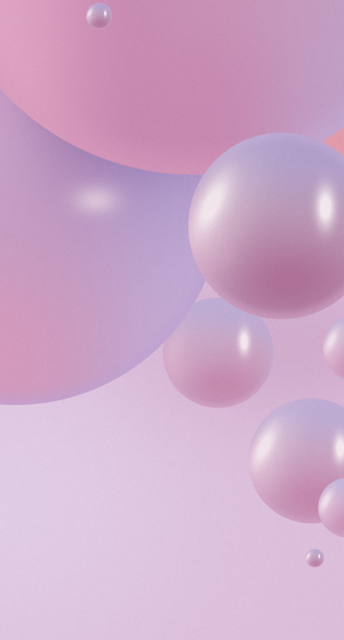
Write a Shadertoy shader that draws this background.

```glsl
// Pearly spheres floating over a soft lilac backdrop.
// Two huge matte spheres and a loop of glossy pearls are layered back to front,
// each shaded from its local disc coordinates with gaussian highlights.
#define SHADOW_DEPTH 0.125
#define SHADOW_REACH 0.085
#define RIM_STRENGTH 0.6
#define GLOSS_LEVEL 0.95
#define HALO_LEVEL 0.3
#define GRAIN 0.014

const vec3 LILAC = vec3(0.76, 0.67, 0.83);
const vec3 ROSE = vec3(0.84, 0.60, 0.73);
const vec3 MAUVE = vec3(0.78, 0.535, 0.69);
const vec3 PEARL_WHITE = vec3(0.96, 0.92, 0.94);

// Spheres: centre x, centre y, radius, in canvas heights
const vec3 UPPER = vec3(0.303, 1.135, 0.408);
const vec3 LEFT = vec3(0.0234, 0.6927, 0.3255);
const int PEARLS = 7;
const vec3 pearls[PEARLS] = vec3[PEARLS](
    vec3(0.341, 0.449, 0.0863), vec3(0.440, 0.647, 0.1458),
    vec3(0.556, 0.456, 0.0514), vec3(0.486, 0.280, 0.0977),
    vec3(0.544, 0.207, 0.0469), vec3(0.492, 0.128, 0.0143),
    vec3(0.155, 0.975, 0.0202));
// Per pearl: brightness, gloss of the left highlight
const vec2 finish[PEARLS] = vec2[PEARLS](
    vec2(0.75, 0.1), vec2(0.0, 0.95), vec2(1.0, 0.8), vec2(0.7, 0.9),
    vec2(1.0, 0.8), vec2(0.5, 0.9), vec2(0.2, 0.8));

float hash(vec2 p) {
    return fract(sin(dot(p, vec2(12.99, 78.23))) * 4375.85);
}

float glow(vec2 p, vec2 centre, vec2 size) {
    vec2 d = (p - centre) / size;
    return exp(-dot(d, d));
}

// Antialiased disc coverage
float cover(vec2 p, vec3 ball) {
    float edge = 0.8 / iResolution.y;
    return 1.0 - smoothstep(-edge, edge, length(p - ball.xy) - ball.z);
}

// Soft shade falling away from the outline of a sphere
float contact(vec2 p, vec3 ball, float reach) {
    return exp(-max(length(p - ball.xy) - ball.z, 0.0) / reach);
}

vec3 backdrop(vec2 p) {
    vec3 c = mix(vec3(0.86, 0.74, 0.85), vec3(0.88, 0.80, 0.90),
                 glow(p, vec2(0.0, 0.22), vec2(0.32, 0.28)));
    c = mix(c, vec3(0.81, 0.66, 0.79), 0.85 * glow(p, vec2(0.45, 0.46), vec2(0.22, 0.12)));
    return mix(c, vec3(0.88, 0.60, 0.66), glow(p, vec2(0.54, 0.78), vec2(0.10, 0.07)));
}

vec3 upperSphere(vec2 p) {
    vec2 q = (p - UPPER.xy) / UPPER.z;
    vec3 c = mix(MAUVE, vec3(0.75, 0.62, 0.77), smoothstep(0.05, 0.6, q.x));
    c = mix(c, vec3(0.87, 0.64, 0.76), smoothstep(-0.2, -0.75, q.x));
    c = mix(c, vec3(0.79, 0.61, 0.74), 0.5 * glow(p, vec2(0.40, 1.0), vec2(0.18, 0.10)));
    float rim = smoothstep(0.74, 1.0, dot(q, q));
    return mix(c, mix(ROSE, LILAC, smoothstep(0.1, 0.6, q.x)), RIM_STRENGTH * rim);
}

vec3 leftSphere(vec2 p) {
    vec2 q = (p - LEFT.xy) / LEFT.z;
    vec3 c = mix(vec3(0.77, 0.62, 0.77), LILAC, smoothstep(0.1, 0.8, q.x));
    c = mix(c, ROSE, 0.85 * glow(q, vec2(-0.15, -0.75), vec2(0.55, 0.48)));
    c = mix(c, vec3(0.81, 0.65, 0.79), 0.7 * glow(q, vec2(-0.1, 0.4), vec2(0.25, 0.4)));
    float rim = smoothstep(0.84, 1.0, dot(q, q));
    c = mix(c, vec3(0.75, 0.63, 0.82), RIM_STRENGTH * rim);
    // Shade beneath the upper sphere, strongest in the middle
    float shade = contact(p, UPPER, SHADOW_REACH);
    shade *= smoothstep(-0.08, 0.16, p.x) * (1.0 - 0.4 * smoothstep(0.2, 0.34, p.x));
    c -= SHADOW_DEPTH * shade * vec3(1.0, 1.0, 0.65);
    float shine = glow(p, vec2(0.150, 0.687), vec2(0.034, 0.022));
    return mix(c, vec3(0.88, 0.79, 0.86), 0.85 * shine);
}

vec3 pearl(vec2 q, float bright, float gloss) {
    vec3 top = mix(vec3(0.69, 0.62, 0.79), vec3(0.76, 0.69, 0.84), bright);
    vec3 middle = mix(vec3(0.735, 0.61, 0.72), vec3(0.81, 0.67, 0.79), bright);
    vec3 low = mix(vec3(0.68, 0.44, 0.59), vec3(0.80, 0.57, 0.71), bright);
    vec3 c = mix(middle, top, smoothstep(0.0, 0.9, q.y + 0.15 * q.x));
    // Rosy pool in the lower half, paler flank at the left
    c = mix(c, low, glow(q, vec2(0.08, -0.6), vec2(0.85, 0.52)));
    c = mix(c, vec3(0.86, 0.69, 0.80), 0.7 * glow(q, vec2(-0.95, -0.2), vec2(0.42, 0.5)));
    float rim = smoothstep(0.74, 1.0, dot(q, q));
    vec3 rimColor = mix(vec3(0.82, 0.64, 0.77), LILAC, smoothstep(-0.6, 0.3, q.y + 0.4 * q.x));
    c = mix(c, rimColor, RIM_STRENGTH * rim);
    // Window-like reflections on both sides, the left one with a wide halo
    vec2 slanted = vec2(q.x - 0.4 * (q.y - 0.23), q.y);
    c = mix(c, PEARL_WHITE, HALO_LEVEL * gloss * glow(slanted, vec2(-0.6, 0.2), vec2(0.34, 0.6)));
    float left = gloss * min(1.0, 1.2 * glow(slanted, vec2(-0.75, 0.23), vec2(0.15, 0.33)));
    float right = min(1.0, 1.3 * glow(q, vec2(0.47, 0.20), vec2(0.095, 0.21)));
    return mix(c, PEARL_WHITE, GLOSS_LEVEL * max(left, right));
}

vec3 addPearl(vec3 scene, vec2 p, int i) {
    vec3 ball = pearls[i];
    vec3 c = pearl((p - ball.xy) / ball.z, finish[i].x, finish[i].y);
    return mix(scene, c, cover(p, ball));
}

void mainImage(out vec4 fragColor, in vec2 fragCoord) {
    vec2 p = fragCoord / iResolution.y;
    vec3 c = addPearl(backdrop(p), p, 0);
    c = mix(c, leftSphere(p), cover(p, LEFT));
    c = mix(c, upperSphere(p), cover(p, UPPER));
    for (int i = 1; i < PEARLS; i++) c = addPearl(c, p, i);
    c += GRAIN * (hash(floor(p * 512.0)) - 0.5);
    fragColor = vec4(c, 1.0);
}
```
